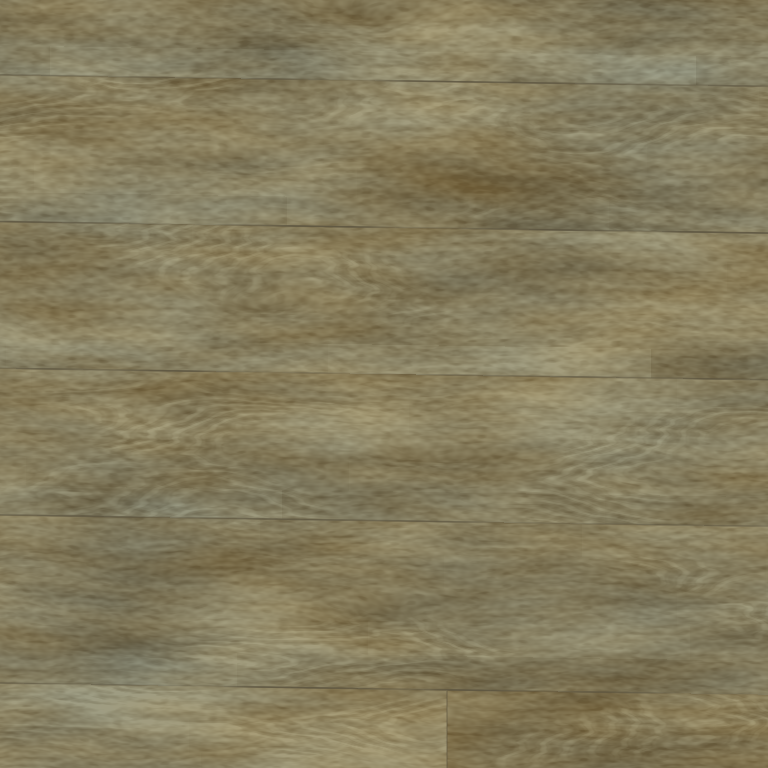
Write a three.js fragment shader that draws this texture.

```glsl
varying vec2 vUv;

const vec3 UMBER = vec3(0.425, 0.375, 0.252);
const vec3 SAND = vec3(0.620, 0.592, 0.465);
const vec3 GREY_SHIFT = vec3(-0.032, 0.000, 0.040);
const vec3 SEAM_COLOR = vec3(0.36, 0.33, 0.25);

const float TILT = 0.015;            // drop of the seams across the canvas
const float SEAM_BASE = 0.322;       // height of the seam under row 0
const float ROW_HEIGHT = 0.191;
const float LOW_ROW_HEIGHT = 0.219;  // rows below the base seam
const float SEAM_HALF = 0.0003;
const float SEAM_SOFT = 0.0016;
const float END_JOINT = 0.582;       // butt joint in the lowest row
const float STRIPS = 5.0;            // narrow staves per plank
const float STAVE_LENGTH = 0.42;
const vec2 KNOT_SIZE = vec2(0.070, 0.018);

float hash(vec2 p) {
  return fract(sin(dot(p, vec2(127.1, 311.7))) * 43758.55);
}

vec2 gradientAt(vec2 cell) {
  float angle = 6.28319 * hash(cell);
  return vec2(cos(angle), sin(angle));
}

float gradientNoise(vec2 p) {
  vec2 i = floor(p);
  vec2 f = p - i;
  vec2 u = f * f * f * (f * (f * 6.0 - 15.0) + 10.0);
  float a = dot(gradientAt(i), f);
  float b = dot(gradientAt(i + vec2(1.0, 0.0)), f - vec2(1.0, 0.0));
  float c = dot(gradientAt(i + vec2(0.0, 1.0)), f - vec2(0.0, 1.0));
  float d = dot(gradientAt(i + 1.0), f - 1.0);
  return mix(mix(a, b, u.x), mix(c, d, u.x), u.y);
}

float line(float distanceToLine) {
  return 1.0 - smoothstep(SEAM_HALF, SEAM_HALF + SEAM_SOFT, abs(distanceToLine));
}

// Lightness of the narrow stave under the point, strongest along the lower edge
float staveTone(float x, float row, float v) {
  float stave = floor(v * STRIPS);
  float offset = hash(vec2(stave, row + 31.0));
  float board = floor(x / STAVE_LENGTH + offset);
  float tone = hash(vec2(board + 7.0 * stave, row + 53.0)) - 0.5;
  return tone * (stave < 0.5 ? 0.30 : 0.08);
}

void main() {
  // Plank layout
  vec2 p = vec2(vUv.x, vUv.y + TILT * (vUv.x - 0.5));
  float height = p.y > SEAM_BASE ? ROW_HEIGHT : LOW_ROW_HEIGHT;
  float rowCoord = (p.y - SEAM_BASE) / height;
  float row = floor(rowCoord);
  float v = rowCoord - row;
  float lowest = 1.0 - step(-1.5, row);
  float rightBoard = lowest * step(END_JOINT, p.x);
  vec2 g = p + vec2(3.7, 5.3) * (row + 4.0) + vec2(8.1, 2.9) * rightBoard;

  // One smudged knot per plank, bending the grain around it
  vec2 knotCenter = vec2(mix(0.30, 0.60, hash(vec2(row, 5.0))), 0.43);
  vec2 q = vec2(p.x - knotCenter.x, (v - knotCenter.y) * height);
  q.y += 0.014 * gradientNoise(g * vec2(14.0, 30.0));
  q /= KNOT_SIZE;
  float knot = exp(-dot(q, q)) * (1.0 - lowest);
  g.y += 0.010 * gradientNoise(g * vec2(5.0, 9.0)) + 0.008 * knot;

  // Broad stain, streaks, fibres and fine pores
  float stain = gradientNoise(g * vec2(2.6, 10.0));
  float patches = gradientNoise(g * vec2(6.0, 24.0) + 11.0);
  float streaks = gradientNoise(g * vec2(9.0, 70.0) + 23.0);
  float fibres = gradientNoise(g * vec2(34.0, 150.0) + 37.0);
  float grain = gradientNoise(g * vec2(80.0, 235.0) + 43.0);
  float pores = smoothstep(0.12, 0.42, gradientNoise(g * vec2(48.0, 200.0) + 51.0));

  // Cathedral figure: thin pale contours of a stretched field, broken by fibres
  float field = gradientNoise(g * vec2(3.2, 11.0) + 67.0) + 0.25 * knot;
  float rings = sin(58.0 * field + 4.0 * streaks + 1.5 * fibres);
  float figure = smoothstep(0.02, 0.30, gradientNoise(g * vec2(3.5, 10.0) + 83.0));
  float wisps = smoothstep(0.3, 1.0, rings) - 0.5 * smoothstep(0.3, 1.0, -rings);

  float tone = 0.55 + 0.62 * stain + 0.38 * patches + 0.24 * streaks;
  tone += 0.30 * fibres + 0.26 * grain - 0.14 * pores;
  tone += 0.20 * wisps * figure - 0.30 * knot;
  tone += staveTone(p.x, row, v) + lowest * mix(0.08, -0.18, rightBoard);

  // Warm to grey wash
  vec3 color = mix(UMBER, SAND, clamp(tone, -0.1, 1.1));
  float wash = gradientNoise(p * vec2(3.0, 7.0) + 97.0) + 0.6 * gradientNoise(g * vec2(9.0, 40.0) + 131.0);
  wash += 0.35 * (1.0 - smoothstep(0.1, 0.3, v));
  color += GREY_SHIFT * wash;

  // Faint seams of uneven strength
  float seam = line(min(v, 1.0 - v) * height);
  seam = max(seam, 0.5 * lowest * line(p.x - END_JOINT));
  float strength = clamp(0.52 + 0.9 * gradientNoise(p * vec2(9.0, 5.0) + 113.0), 0.15, 0.85);
  gl_FragColor = vec4(mix(color, SEAM_COLOR, seam * strength), 1.0);
}
```
